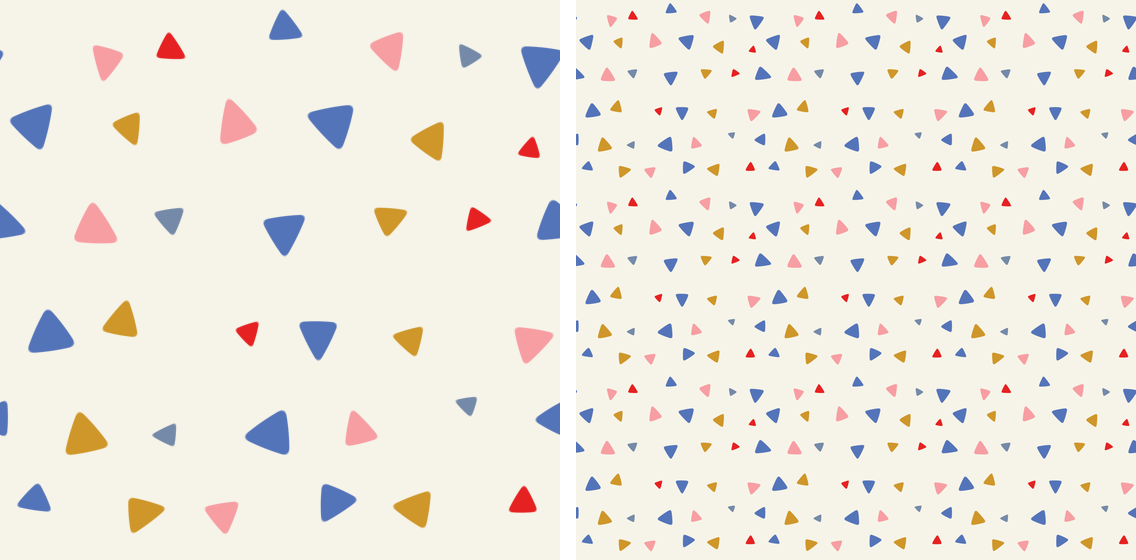
Left: one tile. Right: repeated 3 by 3.
Reproduce this pattern procedurally as a Shadertoy shader.

```glsl
#define GRID 6.0            // cells per side, even so the staggered rows wrap
#define SCATTER 0.42        // random offset of a triangle, in cells
#define SIZE_SPREAD 0.42    // relative size variation
#define TURN_SPREAD 0.7     // random turn around the quarter turns, radians
#define CORNER_SPREAD 0.24  // irregularity of the corners
#define APEX 1.12           // stretch of the leading corner
#define BULGE 0.05          // outward curve of the sides
#define ROUNDING 0.28       // softness of the corners
#define EDGE_SOFTNESS 0.8   // half width of the edge blend, in pixels

const float TAU = 6.2831853;
const vec3 CREAM = vec3(0.965, 0.955, 0.91);
const vec3 BLUE  = vec3(0.33, 0.455, 0.73);
const vec3 GOLD  = vec3(0.81, 0.59, 0.16);
const vec3 PINK  = vec3(0.97, 0.62, 0.64);
const vec3 RED   = vec3(0.90, 0.13, 0.13);
const vec3 SLATE = vec3(0.46, 0.54, 0.66);

vec2 hash2(vec2 p) {
    vec2 q = vec2(dot(p, vec2(127.1, 311.7)), dot(p, vec2(269.5, 183.3)));
    return fract(sin(q) * 43758.5453);
}

float smoothMax(float a, float b, float k) {
    float h = max(k - abs(a - b), 0.0);
    return max(a, b) + h * h / (4.0 * k);
}

// Colour in rgb, mean radius in a; each cell gets a unique rank from 0 to 35.
vec4 kindOf(vec2 id) {
    float rank = 6.0 * mod(2.0 * id.x + 3.0 * id.y, 6.0) + mod(id.x + id.y, 6.0);
    if (rank < 12.0) return vec4(BLUE, 0.044);
    if (rank < 20.0) return vec4(GOLD, 0.041);
    if (rank < 27.0) return vec4(PINK, 0.041);
    if (rank < 32.0) return vec4(RED, 0.031);
    return vec4(SLATE, 0.027);
}

// Corner of the unit triangle, counter-clockwise.
vec2 corner(vec2 id, int j, float turn) {
    vec2 wobble = (hash2(id + 17.0 * float(j + 1)) - 0.5) * CORNER_SPREAD;
    float angle = turn + TAU * float(j) / 3.0 + wobble.x;
    float radius = (j == 0 ? APEX : 1.0) + wobble.y;
    return radius * vec2(cos(angle), sin(angle));
}

// Distance to a triangle with curved sides and rounded corners.
float pebbleTriangle(vec2 p, vec2 id, float turn) {
    float d = -1.0;
    for (int j = 0; j < 3; j++) {
        vec2 a = corner(id, j, turn);
        vec2 side = corner(id, (j + 1) % 3, turn) - a;
        float len = length(side);
        vec2 dir = side / len;
        float t = dot(p - a, dir) / len;
        float edge = dot(p - a, vec2(dir.y, -dir.x)) - BULGE * 4.0 * t * (1.0 - t);
        d = j == 0 ? edge : smoothMax(d, edge, ROUNDING);
    }
    return d;
}

void mainImage(out vec4 fragColor, in vec2 fragCoord) {
    vec2 uv = fragCoord / iResolution.xy;
    float blend = EDGE_SOFTNESS / min(iResolution.x, iResolution.y);
    vec2 home = floor(uv * GRID);
    vec3 color = CREAM;

    // Triangles of the surrounding cells, with wrapped identities
    for (int y = -1; y <= 1; y++)
    for (int x = -1; x <= 1; x++) {
        vec2 cell = home + vec2(x, y);
        vec2 id = mod(cell, GRID);
        vec4 kind = kindOf(id);

        vec2 center = cell + 0.5 + (hash2(id + 3.0) - 0.5) * SCATTER;
        center.x += 0.5 * mod(id.y, 2.0);

        vec2 pose = hash2(id + 91.0);
        float size = kind.a * (1.0 + (pose.x - 0.5) * SIZE_SPREAD);
        float quarter = floor(4.0 * hash2(id + 53.0).x);
        float turn = quarter * TAU / 4.0 + (pose.y - 0.5) * TURN_SPREAD;

        float d = size * pebbleTriangle((uv - center / GRID) / size, id, turn);
        color = mix(color, kind.rgb, 1.0 - smoothstep(-blend, blend, d));
    }
    fragColor = vec4(color, 1.0);
}
```
